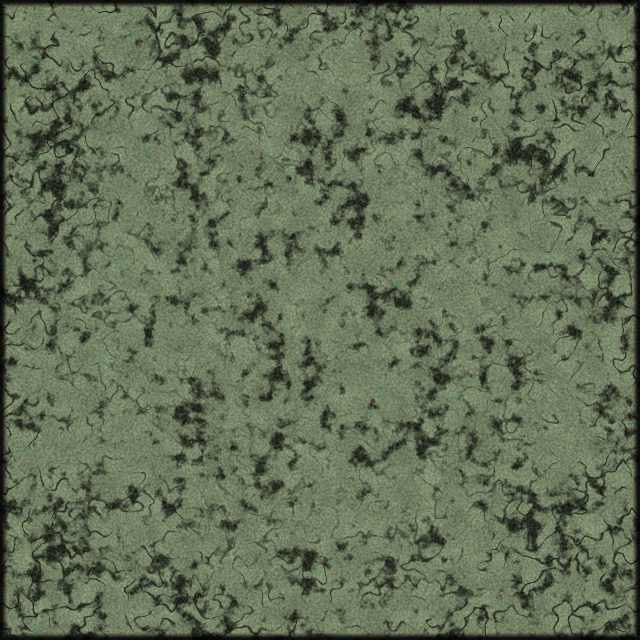
Give the GLSL for this texture, as a WebGL 2 fragment shader.

```glsl
#version 300 es
precision highp float;

uniform vec2 u_resolution;
out vec4 fragColor;

// Unit gradient of a lattice point from an integer hash
vec2 latticeGradient(vec2 cell) {
    uvec2 q = uvec2(ivec2(cell)) * uvec2(1597334u, 3812015u);
    uint h = (q.x ^ q.y) * 747796u + 28913u;
    h = (h ^ (h >> 15)) * 2654435u;
    h = (h ^ (h >> 13)) * 1274127u;
    h ^= h >> 16;
    float angle = float(h & 65535u) * 6.28318 / 65536.0;
    return vec2(cos(angle), sin(angle));
}

float gradientNoise(vec2 p) {
    vec2 i = floor(p), f = p - i;
    vec2 u = f * f * f * (f * (f * 6.0 - 15.0) + 10.0);
    float a = dot(latticeGradient(i), f);
    float b = dot(latticeGradient(i + vec2(1, 0)), f - vec2(1, 0));
    float c = dot(latticeGradient(i + vec2(0, 1)), f - vec2(0, 1));
    float d = dot(latticeGradient(i + vec2(1, 1)), f - vec2(1, 1));
    return mix(mix(a, b, u.x), mix(c, d, u.x), u.y);
}

float fbm(vec2 p) {
    float sum = 0.0, amplitude = 0.5;
    for (int octave = 0; octave < 4; octave++) {
        sum += amplitude * gradientNoise(p);
        p = mat2(1.6, 1.2, -1.2, 1.6) * p + 17.3;
        amplitude *= 0.55;
    }
    return sum;
}

void main() {
    vec2 uv = gl_FragCoord.xy / u_resolution;
    vec2 fromCentre = abs(uv - 0.5);
    float rim = smoothstep(0.12, 0.58, length(fromCentre));

    // Broad patches and small mottling
    float patches = fbm(uv * 9.0 + 3.7);
    float mottle = fbm(uv * 40.0 + 51.2);
    float cloud = fbm(uv * 24.0 + 90.4);

    // Thin, broken veins around rounded cells
    vec2 warp = vec2(gradientNoise(uv * 46.0 + 7.1), gradientNoise(uv * 46.0 + 63.9));
    float ridge = abs(gradientNoise(uv * 27.0 + 0.55 * warp + 31.6) + 0.2 * mottle);
    float vein = 1.0 - smoothstep(0.0, 0.1, ridge);
    vein *= smoothstep(-0.2, 0.12, cloud + 0.6 * patches) * mix(0.2, 0.85, rim);

    // Dark stains gathered inside the patches
    float stain = smoothstep(0.02, 0.36, mottle + 0.75 * patches) * 0.85;

    // Fine grain, rotated off the pixel grid
    vec2 grainUv = mat2(0.8, 0.6, -0.6, 0.8) * uv;
    float grain = gradientNoise(grainUv * 237.0 + 11.3)
                + 0.8 * gradientNoise(grainUv * 371.0 + 5.9);

    float shade = 1.0 - (1.0 - stain) * (1.0 - vein);
    float tone = mix(0.515 + 0.16 * cloud, 0.1, shade) + 0.12 * grain;
    vec3 colour = max(tone, 0.05) * vec3(0.895, 1.0, 0.775);

    // Faint teal flecks
    float fleck = smoothstep(0.34, 0.55, gradientNoise(uv * 74.0 + 140.5));
    colour = mix(colour, tone * vec3(0.55, 1.0, 0.8), 0.55 * fleck);

    // Soft dark border
    float edge = 0.5 - max(fromCentre.x, fromCentre.y);
    colour *= mix(0.12, 1.0, smoothstep(0.002, 0.013, edge));

    fragColor = vec4(clamp(colour, 0.0, 1.0), 1.0);
}
```
